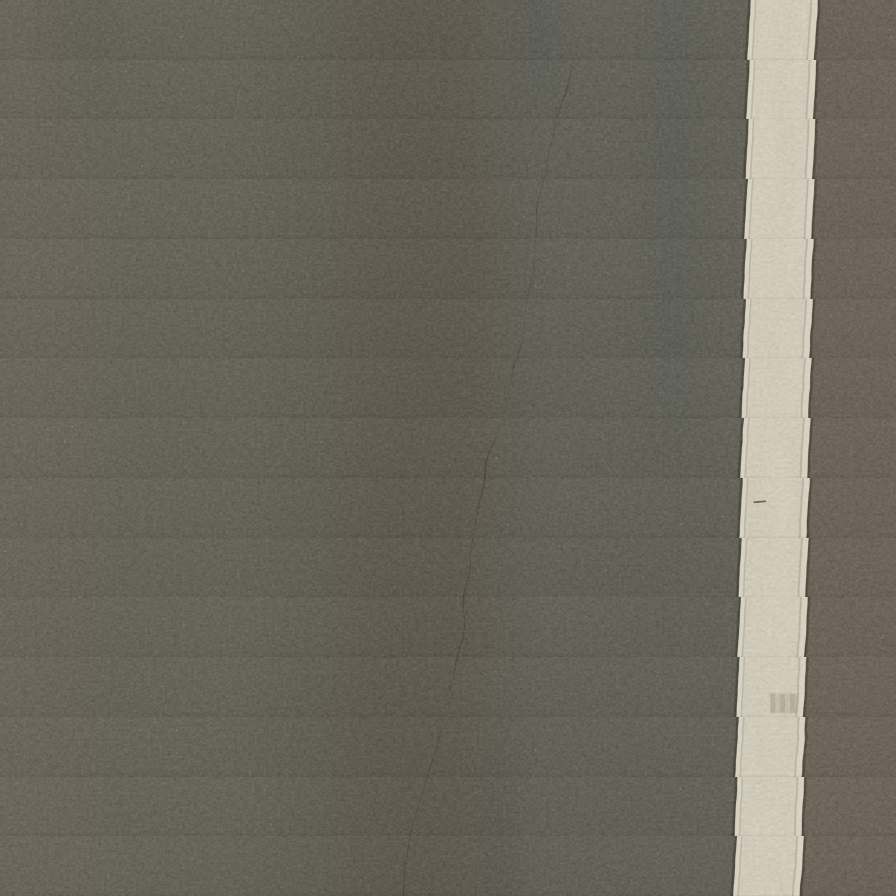
This texture is drawn by a WebGL 2 fragment shader. Its source:

```glsl
#version 300 es
precision highp float;

uniform vec2 u_resolution;
out vec4 fragColor;

const float BANDS = 15.0;
const vec3 WARM_GREY = vec3(0.425, 0.400, 0.355);
const vec3 GREEN_GREY = vec3(0.397, 0.394, 0.343);
const vec3 BROWN_GREY = vec3(0.378, 0.359, 0.318);
const vec3 COOL_GREY = vec3(0.391, 0.388, 0.350);
const vec3 RIGHT_GREY = vec3(0.427, 0.396, 0.351);
const vec3 PAINT = vec3(0.815, 0.790, 0.726);
const vec3 PAINT_LIP = vec3(0.865, 0.845, 0.785);
const vec3 SEAM = vec3(0.66, 0.64, 0.58);

vec2 hashGradient(vec2 cell) {
    vec3 p = fract(vec3(cell.xyx) * vec3(0.1031, 0.1030, 0.0973));
    p += dot(p, p.yzx + 33.33);
    return fract((p.xx + p.yz) * p.zy) * 2.0 - 1.0;
}

float gradientNoise(vec2 p) {
    vec2 i = floor(p), f = fract(p);
    vec2 w = f * f * f * (f * (f * 6.0 - 15.0) + 10.0);
    float a = dot(hashGradient(i), f);
    float b = dot(hashGradient(i + vec2(1, 0)), f - vec2(1, 0));
    float c = dot(hashGradient(i + vec2(0, 1)), f - vec2(0, 1));
    float d = dot(hashGradient(i + vec2(1, 1)), f - vec2(1, 1));
    return mix(mix(a, b, w.x), mix(c, d, w.x), w.y);
}

float fbm(vec2 p) {
    float sum = 0.0, amp = 0.6;
    for (int i = 0; i < 3; i++) {
        sum += amp * gradientNoise(p);
        p = p * 2.03 + 17.3;
        amp *= 0.55;
    }
    return sum;
}

// Soft line of half width w around distance zero
float line(float d, float w, float aa) {
    return 1.0 - smoothstep(w - aa, w + aa, abs(d));
}

float box(vec2 p, vec2 halfSize, float aa) {
    return line(p.x, halfSize.x, aa) * line(p.y, halfSize.y, aa);
}

// Broad vertical tints of the asphalt
vec3 asphalt(vec2 uv, float bandPos) {
    float x = uv.x + 0.03 * fbm(uv * vec2(3.0, 7.0));
    vec3 col = mix(WARM_GREY, GREEN_GREY, smoothstep(0.0, 0.18, x));
    col = mix(col, BROWN_GREY, smoothstep(0.24, 0.46, x));
    col = mix(col, COOL_GREY, smoothstep(0.50, 0.62, x));
    col = mix(col, RIGHT_GREY, smoothstep(0.80, 0.90, x));

    // Cool stains and scan bands
    float stain = line(uv.x - 0.60, 0.025, 0.025) * smoothstep(0.82, 0.97, uv.y);
    stain += 0.7 * line(uv.x - 0.75, 0.03, 0.03) * smoothstep(0.40, 0.60, uv.y);
    stain += 0.6 * line(uv.x - 0.09, 0.04, 0.03) * smoothstep(0.77, 0.95, uv.y);
    stain += 0.6 * line(uv.x - 0.56, 0.02, 0.02) * (1.0 - smoothstep(0.05, 0.25, uv.y));
    col -= vec3(0.023, 0.014, 0.006) * stain;
    float f = fract(bandPos);
    float streak = gradientNoise(vec2(uv.x * 5.0, floor(bandPos) * 3.7 + 0.4));
    col += 0.012 * (0.5 - f) + 0.010 * streak;
    return col - 0.018 * smoothstep(0.90, 1.0, f) * smoothstep(-0.5, 0.5, streak + 0.2);
}

// Fine mineral grain with sparse bright chips
float grain(vec2 uv) {
    float fine = gradientNoise(uv * vec2(310.0, 370.0));
    float coarse = gradientNoise(uv * vec2(130.0, 170.0) + 41.0);
    float chips = smoothstep(0.40, 0.70, gradientNoise(uv * 230.0 + 91.0));
    return 0.065 * fine + 0.030 * coarse + 0.09 * chips;
}

// Wandering hairline crack
float crack(vec2 uv, float aa) {
    float center = 0.452 + 0.2 * uv.y + 0.006 * sin(uv.y * 17.0 - 9.0);
    center += 0.006 * gradientNoise(vec2(uv.y * 24.0, 3.5));
    float strength = smoothstep(-0.25, 0.3, gradientNoise(vec2(uv.y * 13.0, 8.5)));
    return line(uv.x - center, 0.0007, aa) * (0.25 + 0.75 * strength) * smoothstep(0.98, 0.90, uv.y);
}

void main() {
    vec2 uv = gl_FragCoord.xy / u_resolution;
    float aa = 0.75 / min(u_resolution.x, u_resolution.y);
    float bandPos = (1.0 - uv.y) * BANDS;
    float saw = 0.5 - fract(bandPos);

    vec3 color = asphalt(uv, bandPos) + grain(uv);
    color -= 0.085 * crack(uv, aa);

    // Painted stripe, sheared in steps by the bands
    float left = 0.8365 - 0.0167 * (1.0 - uv.y) + 0.0028 * saw;
    left += 0.0008 * gradientNoise(vec2(uv.y * 70.0, 2.5));
    float width = 0.0745 + 0.001 * gradientNoise(vec2(uv.y * 40.0, 6.5));
    float across = uv.x - left;
    float fromRight = width - across;
    float inside = smoothstep(-aa, aa, min(across, fromRight));
    float shadow = line(across + 0.001, 0.0018, 0.0015) + line(fromRight + 0.001, 0.0018, 0.0015);
    color -= 0.10 * min(shadow, 1.0);

    vec3 paint = PAINT + 0.035 * fbm(uv * vec2(90.0, 200.0)) + 0.05 * gradientNoise(uv * vec2(230.0, 330.0));
    paint += 0.025 * fbm(uv * vec2(35.0, 9.0));
    float lip = 1.0 - smoothstep(0.004, 0.008, min(across, fromRight));
    paint = mix(paint, PAINT_LIP, 0.55 * lip);
    float seams = line(across - 0.0055, 0.0009, aa) + line(fromRight - 0.0075, 0.0010, aa);
    paint = mix(paint, SEAM, 0.6 * min(seams, 1.0));
    paint -= 0.035 * smoothstep(0.96, 1.0, fract(bandPos));

    // Small scratch and barred smudge on the paint
    vec2 scratch = uv - vec2(0.848, 0.440);
    paint -= 0.42 * box(scratch - vec2(0.0, 0.08 * scratch.x), vec2(0.007, 0.0009), aa);
    float bars = 0.5 + 0.5 * smoothstep(-0.3, 0.3, sin(uv.x * 570.0));
    paint -= 0.11 * bars * box(uv - vec2(0.875, 0.215), vec2(0.016, 0.011), 0.002);

    color = mix(color, paint, inside);
    fragColor = vec4(clamp(color, 0.0, 1.0), 1.0);
}
```
